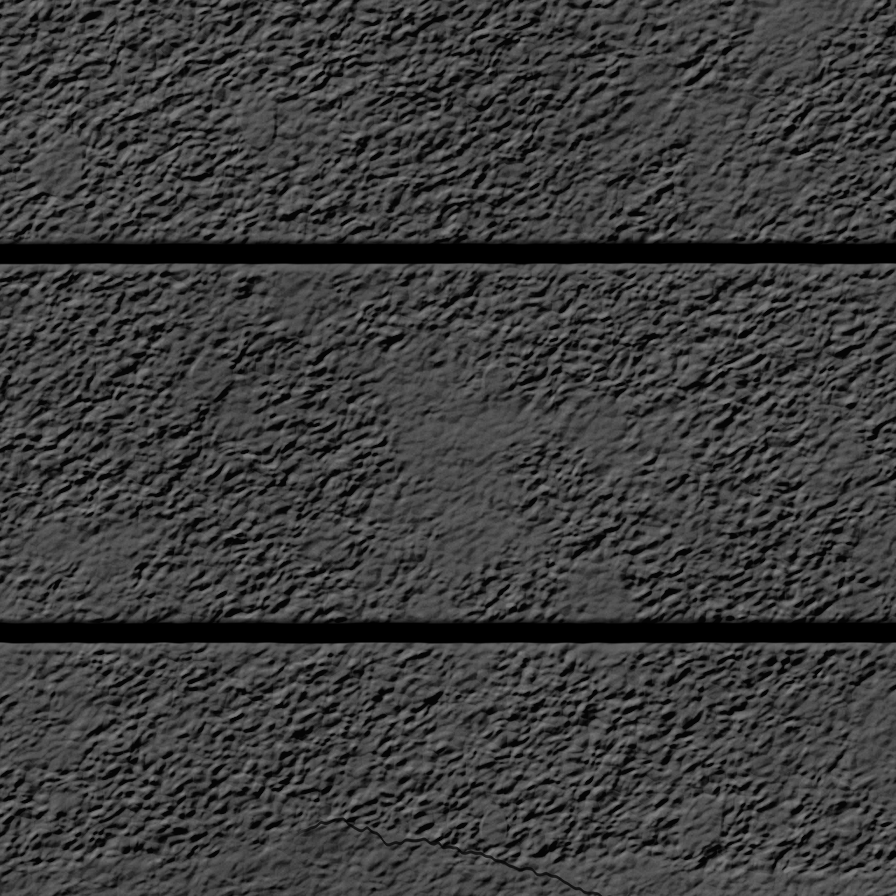
Give the GLSL for this texture, as a three.js fragment shader.

```glsl
// Charcoal plaster planks split by black horizontal grooves.
// A gritty height field of value and cellular noise is lit by its slope,
// then softened by worn areas, raised chips, comb marks and a cracked skin.
varying vec2 vUv;

const float PITCH = 0.4233;        // plank spacing
const float GROOVE_Y = 0.2936;     // centre of the lower groove
const float GROOVE_HALF = 0.0112;
const float BEVEL = 0.012;         // lit lip under each groove
const float EDGE = 0.0012;         // edge softness
const float GRAIN = 105.0;         // plaster grains across the canvas
const float STEP = 0.0026;         // distance over which slope is taken
const vec2 LIGHT = vec2(-0.55, 0.835);
const float RELIEF_GAIN = 9.5;
const float BASE_TONE = 0.268;
const float SHADOW = 0.155;
const float HIGHLIGHT = 0.07;
const float DARKEST = 0.02;
const float CHIP_GRID = 4.0;
const float CHIP_SHARE = 0.42;

float hash(vec2 p) {
  vec3 q = fract(p.xyx * 0.1031);
  q += dot(q, q.yzx + 33.33);
  return fract((q.x + q.y) * q.z);
}

float noise(vec2 p) {
  vec2 i = floor(p), f = fract(p);
  f = f * f * (3.0 - 2.0 * f);
  return mix(mix(hash(i), hash(i + vec2(1.0, 0.0)), f.x),
             mix(hash(i + vec2(0.0, 1.0)), hash(i + 1.0), f.x), f.y);
}

// Distance to the nearest jittered cell point
float cellular(vec2 p) {
  vec2 i = floor(p), f = fract(p);
  float nearest = 2.0;
  for (int y = -1; y <= 1; y++) {
    for (int x = -1; x <= 1; x++) {
      vec2 o = vec2(float(x), float(y));
      vec2 jitter = vec2(hash(i + o), hash(i + o + 57.0));
      nearest = min(nearest, length(o + jitter - f));
    }
  }
  return nearest;
}

// Fine clumps, slightly stretched along a rising diagonal
float grainHeight(vec2 p) {
  vec2 warp = vec2(noise(p * 43.0), noise(p * 43.0 + 40.0)) * 0.006;
  vec2 q = mat2(0.9, -0.436, 0.436, 0.9) * p + warp + 2.0;
  q *= vec2(0.8, 1.15);
  return 0.5 * noise(q * GRAIN) + 0.3 * noise(q.yx * GRAIN * 1.9 + 9.0)
       + 0.45 * noise(q * GRAIN * 0.47 + 5.0) - 0.4 * cellular(q * GRAIN * 0.85);
}

// Irregular raised chips, at most one per grid cell
float chipMask(vec2 p) {
  vec2 g = p * CHIP_GRID + vec2(0.4, 0.2);
  vec2 id = floor(g);
  vec2 centre = 0.32 + 0.36 * vec2(hash(id + 3.0), hash(id + 21.0));
  vec2 d = (fract(g) - centre) * vec2(1.1, 0.9);
  float radius = 0.08 + 0.06 * hash(id + 71.0);
  float dist = length(d) + 0.1 * (noise(p * 38.0) - 0.5);
  return step(hash(id + 11.0), CHIP_SHARE) * (1.0 - smoothstep(radius - 0.03, radius, dist));
}

// Smooth plaster skin along the bottom with a ragged upper rim
float skinMask(vec2 p) {
  float hump = (p.x - 0.38) / 0.1;
  float rim = 0.035 + 0.045 * exp(-hump * hump) + 0.03 * (noise(p * 17.0) - 0.5);
  return 1.0 - smoothstep(rim - 0.008, rim + 0.002, p.y);
}

float combMask(vec2 p) {
  vec2 d = (p - vec2(0.49, 0.37)) / vec2(0.13, 0.075);
  return exp(-dot(d, d) * dot(d, d));
}

float broadHeight(vec2 p) {
  float comb = combMask(p) * noise(p * vec2(125.0, 12.0));
  return 0.24 * chipMask(p) + 0.2 * skinMask(p) + 0.16 * comb + 0.3 * noise(p * 24.0);
}

float crackMask(vec2 p) {
  float path = 0.08 - 0.24 * abs(p.x - 0.38) + 0.02 * (noise(p.xx * vec2(32.0, 9.0)) - 0.5)
             + 0.008 * (noise(p.xx * 95.0) - 0.5);
  float span = smoothstep(0.32, 0.35, p.x) * (1.0 - smoothstep(0.68, 0.73, p.x));
  return span * (1.0 - smoothstep(0.0008, 0.0026, abs(p.y - path)));
}

void main() {
  vec2 p = vUv;
  vec2 ahead = p + LIGHT * STEP;

  // Roughness falls off on worn areas, chips and skin
  float cloud = 0.4 * noise(p * 6.0 + 13.0) + 0.35 * noise(p * 15.0 + 4.0) + 0.25 * noise(p * 37.0);
  vec2 w = (p - vec2(0.28, 0.49)) / vec2(0.07, 0.14);
  float worn = smoothstep(0.46, 0.8, cloud + 0.22 * exp(-dot(w, w)));
  worn = max(worn, max(0.9 * chipMask(p), 0.75 * skinMask(p)));
  float rough = mix(1.15, 0.35, worn);

  // Slope lighting: deep shadows, compressed highlights
  float slope = rough * (grainHeight(p) - grainHeight(ahead))
              + broadHeight(p) - broadHeight(ahead);
  slope *= RELIEF_GAIN;
  float tone = BASE_TONE + SHADOW * min(slope, 0.0) + HIGHLIGHT * max(slope, 0.0);
  tone += 0.025 * worn + 0.05 * (noise(p * 3.5 + 30.0) - 0.5) + 0.03 * (hash(floor(p * 512.0)) - 0.5);
  tone *= 1.0 - 0.75 * crackMask(p);

  // Grooves: lit lip beneath, dark lip above
  float d = (fract((p.y - GROOVE_Y) / PITCH + 0.5) - 0.5) * PITCH;
  d += 0.0012 * (noise(vec2(p.x * 60.0, floor(p.y * 3.0))) - 0.5);
  float lit = smoothstep(-GROOVE_HALF - BEVEL, -GROOVE_HALF - 0.4 * BEVEL, d) * step(d, 0.0);
  float shade = (1.0 - smoothstep(GROOVE_HALF, GROOVE_HALF + 0.007, d)) * step(0.0, d);
  tone = mix(tone, 0.38 + 0.15 * (tone - BASE_TONE), 0.7 * lit) * (1.0 - 0.6 * shade);
  tone = clamp(tone, DARKEST, 0.48);
  tone *= smoothstep(GROOVE_HALF - EDGE, GROOVE_HALF + EDGE, abs(d));

  gl_FragColor = vec4(vec3(tone), 1.0);
}
```
